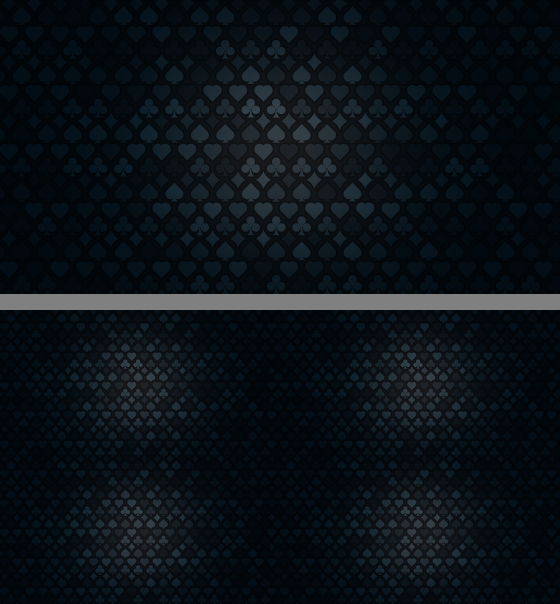
Top: one tile. Bottom: repeated 2 by 2.
This pattern is drawn by a Shadertoy shader. Its source:

```glsl
#define COLS 22.0
#define ROWS 5.0
#define GROUND_EDGE vec3(0.004, 0.025, 0.040)
#define GROUND_MID  vec3(0.010, 0.045, 0.066)
#define GROUND_CORE vec3(0.095, 0.103, 0.115)
#define INK_EDGE    vec3(0.014, 0.062, 0.096)
#define INK_MID     vec3(0.050, 0.150, 0.200)
#define INK_CORE    vec3(0.235, 0.280, 0.310)
#define HALO_WIDTH  0.13
#define HALO_DEPTH  0.32
#define MIN_INK     0.12

const float TAU = 6.2831853;

float hash(vec3 p) {
    p = fract(p * vec3(0.1031, 0.1130, 0.0973));
    p += dot(p, p.yzx + 33.33);
    return fract((p.x + p.y) * p.z);
}

// Suit distances, in units of one column
float heart(vec2 p, float size) {
    p = vec2(abs(p.x), p.y) / size + vec2(0.0, 0.55);
    if (p.x + p.y > 1.0)
        return (length(p - vec2(0.25, 0.75)) - sqrt(2.0) / 4.0) * size;
    float toNotch = length(p - vec2(0.0, 1.0));
    float toSide = length(p - 0.5 * max(p.x + p.y, 0.0));
    return min(toNotch, toSide) * sign(p.x - p.y) * size;
}

float stem(vec2 p) {
    float flare = clamp((-0.08 - p.y) / 0.29, 0.0, 1.0);
    float halfWidth = 0.025 + 0.11 * flare * flare * flare;
    return max(abs(p.x) - halfWidth, abs(p.y + 0.22) - 0.15);
}

float spade(vec2 p) {
    return min(heart(vec2(p.x, 0.04 - p.y), 0.58), stem(p));
}

float club(vec2 p) {
    float top = length(p - vec2(0.0, 0.20)) - 0.165;
    float side = length(vec2(abs(p.x), p.y) - vec2(0.20, -0.07)) - 0.165;
    float middle = length(p - vec2(0.0, 0.02)) - 0.07;
    return min(min(top, side), min(middle, stem(p)));
}

float diamond(vec2 p) {
    p = abs(p);
    return max(0.771 - length(p - vec2(0.70, 0.653)), p.y - 0.33);
}

float suit(int kind, vec2 p) {
    if (kind == 0) return heart(p, 0.59);
    if (kind == 1) return club(p);
    if (kind == 2) return diamond(p);
    return spade(p);
}

// Three-stop ramp from the rim to the lit centre
vec3 ramp(vec3 edge, vec3 mid, vec3 core, vec2 light) {
    return mix(mix(edge, mid, light.x), core, light.y);
}

void mainImage(out vec4 fragColor, in vec2 fragCoord) {
    vec2 uv = fragCoord / iResolution.xy;
    vec2 grid = uv * vec2(COLS, ROWS);
    vec2 pitch = vec2(1.0, iResolution.y / iResolution.x * COLS / ROWS);
    float pixel = COLS / iResolution.x;

    // Periodic spotlight: broad teal, narrow grey
    vec2 wave = 0.5 - 0.5 * cos(TAU * uv);
    vec2 light = vec2(wave.x * mix(0.25, 1.0, wave.y),
                      pow(wave.x, 3.0) * mix(0.12, 1.0, wave.y));

    // Four staggered rows of suits per repeat
    vec4 rowHeight = vec4(0.4125, 0.162, 0.940, 0.735);
    float ink = 0.0;
    float nearest = 1.0;
    for (int i = 0; i < 4; i++) {
        float column = 0.35 + 0.5 * float(i % 2);
        vec2 g = grid - vec2(column, rowHeight[i]) + 0.5;
        vec2 cell = mod(floor(g), vec2(COLS, ROWS));
        float d = suit(i, (fract(g) - 0.5) * pitch);
        float shade = mix(MIN_INK, 1.0, hash(vec3(cell, float(i)) + 3.7));
        ink = max(ink, shade * clamp(0.5 - d / pixel, 0.0, 1.0));
        nearest = min(nearest, d);
    }

    // Ground with a dark halo hugging each suit
    vec3 ground = ramp(GROUND_EDGE, GROUND_MID, GROUND_CORE, light);
    float halo = 1.0 - smoothstep(0.0, HALO_WIDTH, nearest);
    float underInk = smoothstep(0.0, MIN_INK, ink);
    ground *= 1.0 - HALO_DEPTH * halo * (1.0 - underInk);

    vec3 color = mix(ground, ramp(INK_EDGE, INK_MID, INK_CORE, light), ink);
    fragColor = vec4(color, 1.0);
}
```
